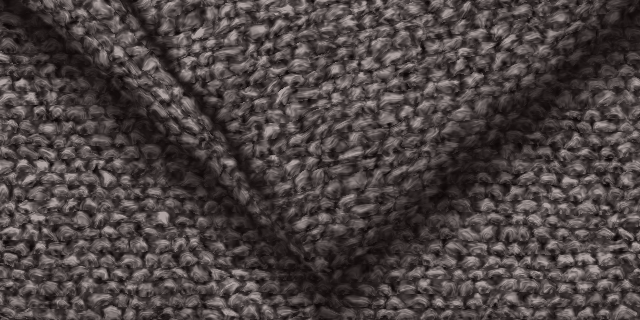
Write a Shadertoy shader that draws this texture.

```glsl
#define FLAP_TIP vec2(1.03, 0.107)
#define LEFT_TOP vec2(0.065, 1.0)
#define RIGHT_TOP vec2(2.0, 0.985)
#define CREASE_TOP vec2(0.39, 1.0)
#define BASE_STITCH vec2(0.062, 0.042)
#define FLAP_STITCH vec2(0.066, 0.044)
#define HEM_STITCH vec2(0.060, 0.046)
#define SHADOW_WIDTH 0.21
#define HAIR_STRENGTH 0.20
#define WOOL_DARK vec3(0.055, 0.030, 0.030)
#define WOOL_LIGHT vec3(0.60, 0.56, 0.555)

float hash(vec2 p) {
    vec3 q = fract(p.xyx * vec3(0.1031, 0.1030, 0.0973));
    q += dot(q, q.yzx + 33.33);
    return fract((q.x + q.y) * q.z);
}

float noise(vec2 p) {
    vec2 i = floor(p), f = fract(p);
    f = f * f * (3.0 - 2.0 * f);
    return mix(mix(hash(i), hash(i + vec2(1, 0)), f.x),
               mix(hash(i + vec2(0, 1)), hash(i + vec2(1, 1)), f.x), f.y);
}

vec2 rotate(vec2 p, float angle) {
    float c = cos(angle), s = sin(angle);
    return vec2(c * p.x + s * p.y, c * p.y - s * p.x);
}

// Signed distance to the line a-b, positive on its left
float side(vec2 p, vec2 a, vec2 b) {
    vec2 d = normalize(b - a), q = p - a;
    return d.x * q.y - d.y * q.x;
}

// Loose hairs crossing the yarn in several directions
float hairs(vec2 p) {
    float sum = 0.0;
    for (int i = 0; i < 4; i++) {
        float k = float(i);
        vec2 q = rotate(p, 0.8 * k - 0.7) + 5.3 * k;
        q.y += 0.012 * noise(q * 22.0);
        sum += noise(q * vec2(26.0, 105.0)) - 0.5;
    }
    return sum;
}

// Brightness of staggered loops: an arched bar over two converging legs
float knit(vec2 p, vec2 size, float slant, float arch) {
    vec2 uv = p / size;
    uv += 0.50 * (vec2(noise(uv * 0.7), noise(uv * 0.7 + 41.0)) - 0.5);
    uv += 0.26 * (vec2(noise(uv * 2.3 + 9.0), noise(uv * 2.3 + 63.0)) - 0.5);
    uv.x += 0.5 * mod(floor(uv.y), 2.0);
    vec2 cell = floor(uv), f = fract(uv) - 0.5;
    float seed = hash(cell), tint = hash(cell + 17.0);

    // Bar with frayed borders, lit from above
    vec2 bar = rotate(f * vec2(1.0, 0.75), slant + 0.6 * (seed - 0.5));
    bar.y += arch * bar.x * bar.x - 0.06;
    float fray = 0.30 * (noise(uv * 4.0) - 0.5) + 0.22 * (noise(uv * 9.0) - 0.5);
    float d = length(bar * vec2(0.95, 1.65)) + fray;
    float body = 1.0 - smoothstep(0.08, 0.66, d);
    body *= 0.95 + 0.5 * f.y;

    // Legs meeting below the bar
    float legDist = abs(abs(f.x) - 0.20 - 0.30 * (f.y + 0.5)) + 0.4 * fray;
    float legs = 1.0 - smoothstep(0.02, 0.20, legDist);
    legs *= 1.0 - smoothstep(-0.25, 0.15, f.y);

    // Strands follow the bar, then bend down along the legs
    float bend = -1.1 * arch * sign(f.x) * smoothstep(0.0, 0.4, abs(f.x));
    vec2 strand = rotate(f, slant + bend + 1.3 * (seed - 0.5)) + seed * 37.0;
    float fibre = 0.55 * noise(strand * vec2(3.0, 8.0))
                + 0.45 * noise(strand * vec2(5.0, 17.0) + 7.0);
    float lit = max(body, 0.50 * legs);
    return lit * (0.28 + 0.85 * fibre + 0.30 * tint) + 0.22 * fibre;
}

void mainImage(out vec4 fragColor, in vec2 fragCoord) {
    vec2 p = fragCoord / iResolution.y;
    float pixel = 1.0 / iResolution.y;

    // Folded outline with a slightly uneven border
    float wobble = 0.014 * (noise(p * 9.0) - 0.5) + 0.012 * (noise(p * 32.0) - 0.5);
    float leftDist = side(p, LEFT_TOP, FLAP_TIP) + wobble;
    float rightDist = side(p, FLAP_TIP, RIGHT_TOP) + wobble;
    float crease = side(p, CREASE_TOP, FLAP_TIP) + 1.4 * wobble;
    rightDist += 0.004 * sin((p.x + p.y) * 90.0);
    float flapDist = min(leftDist, rightDist);
    float flapMask = smoothstep(-2.0 * pixel, 2.0 * pixel, flapDist);
    float hemMask = 1.0 - smoothstep(-0.008, 0.008, crease);

    // Lower cloth and the shadow falling on it
    float baseYarn = knit(p, BASE_STITCH, 0.0, 0.9);
    float openness = smoothstep(-0.02, SHADOW_WIDTH, -flapDist);
    float baseLight = mix(0.20, 1.04, openness);
    baseLight *= 1.0 - 0.30 * smoothstep(0.65, 1.05, p.y);
    baseLight *= 0.88 + 0.12 * smoothstep(0.0, 0.15, p.y);

    // Upper layer: tilted rows, fading towards the right border
    float mainYarn = knit(rotate(p, 0.24), FLAP_STITCH, 0.28, 0.25);
    float mainLight = 0.96 * mix(0.42, 1.0, smoothstep(0.0, 0.15, rightDist));
    mainLight *= 1.0 - 0.20 * smoothstep(1.25, 1.95, p.x);
    mainLight *= 0.90 + 0.20 * smoothstep(0.3, 1.0, p.y);

    // Rolled hem between the left border and the crease
    float hemYarn = knit(rotate(p, -0.80), HEM_STITCH, 0.35, 0.35);
    float hemLight = mix(0.45, 1.04, smoothstep(0.0, 0.075, leftDist));

    // Dark groove along the crease, wider on the main side
    float flapLight = mix(mainLight, hemLight, hemMask);
    float groove = crease / (crease > 0.0 ? 0.030 : 0.018);
    flapLight *= 1.0 - 0.78 * smoothstep(0.15, 0.45, p.y) * exp(-groove * groove);

    // Wool colour with loose hairs and broad mottling
    float yarn = mix(baseYarn, mix(mainYarn, hemYarn, hemMask), flapMask);
    float light = mix(baseLight, flapLight, flapMask);
    float mottle = noise(p * 7.0 + 5.0) - 0.5;
    float tone = 0.14 + 0.80 * yarn + HAIR_STRENGTH * hairs(p);
    tone *= light * (1.0 + 0.18 * mottle);
    fragColor = vec4(mix(WOOL_DARK, WOOL_LIGHT, clamp(tone, 0.0, 1.15)), 1.0);
}
```
